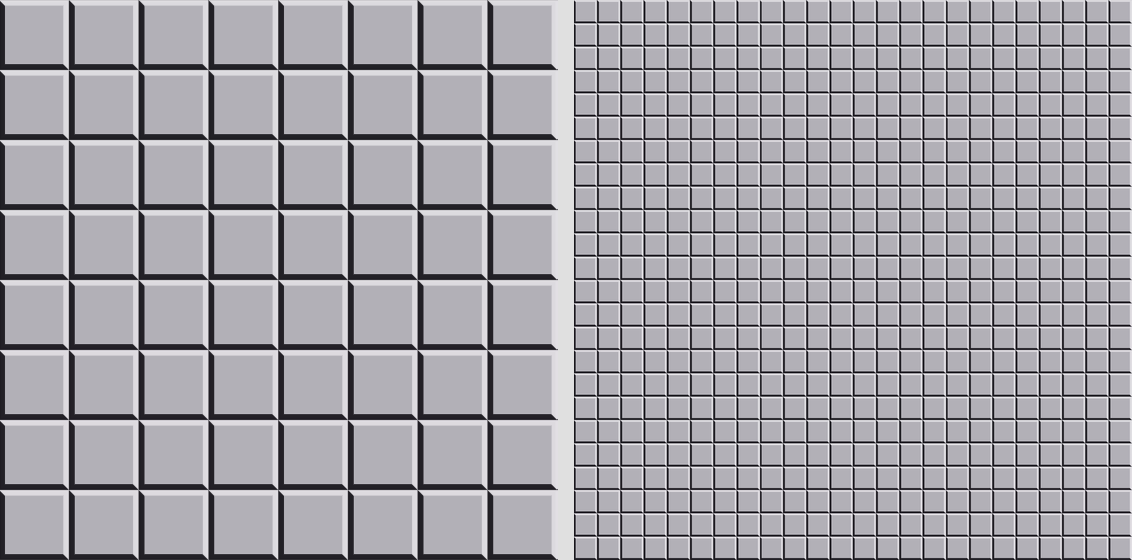
Left, the tile; right, the same tile 3 across and 3 down.
A Shadertoy shader for this pattern:

```glsl
const float TILES = 8.0;
const float TAU = 6.2831853;
const float DARK_WIDTH = 0.084;
const float LIGHT_WIDTH = 0.080;
const float COLUMN_SHIFT = 0.012;
const vec3 FACE = vec3(0.697, 0.690, 0.718);
const vec3 LIGHT = vec3(0.862, 0.858, 0.873);
const vec3 DARK = vec3(0.132, 0.128, 0.148);
const vec3 WARM_TINT = vec3(0.004, -0.004, 0.002);

// Distance from the nearest side of a unit cell, with p centred on it
float insetDistance(vec2 p) {
    return 0.5 - max(abs(p.x), abs(p.y));
}

// Distance into the flat face, past the bevels
float faceDistance(vec2 p) {
    vec2 fromDark = p + 0.5 - DARK_WIDTH;
    vec2 fromLight = 0.5 - LIGHT_WIDTH - p;
    vec2 nearest = min(fromDark, fromLight);
    return min(nearest.x, nearest.y);
}

// 1 on the top and right bevels, 0 on the left and bottom ones
float bevelLight(vec2 p, float inset, float blur) {
    float lit = smoothstep(-blur, blur, (p.x + p.y) * 0.7071);
    // Neighbouring bevels always have the opposite shade
    float border = 0.5 * (1.0 - smoothstep(0.0, blur, inset));
    return mix(lit, 1.0 - lit, border);
}

// Bevels are stronger in contrast along their outer side
float outerEdge(float inset) {
    return 1.0 - smoothstep(0.01, 0.04, inset);
}

// Faint bright rim where the face meets the dark bevels
float faceRim(vec2 p, float depth, float blur) {
    float band = 1.0 - smoothstep(0.0, 0.016 + blur, depth);
    return band * (1.0 - smoothstep(-blur, blur, p.x + p.y));
}

vec3 bevelledTile(vec2 p, float warmth, float blur) {
    float inset = insetDistance(p);
    float depth = faceDistance(p);
    float lit = bevelLight(p, inset, blur);
    vec3 bevel = mix(DARK, LIGHT, lit) + WARM_TINT * warmth;
    bevel += 0.02 * (2.0 * lit - 1.0) * outerEdge(inset);
    vec3 face = FACE + 0.04 * faceRim(p, depth, blur);
    return mix(bevel, face, smoothstep(-blur, blur, depth));
}

void mainImage(out vec4 fragColor, in vec2 fragCoord) {
    vec2 uv = fragCoord / iResolution.xy;
    float blur = 0.7 * TILES / min(iResolution.x, iResolution.y);

    // The last light bevel runs on to the edge, where the first dark one follows
    vec2 grid = uv * TILES + vec2(COLUMN_SHIFT, 0.0);
    grid.x = min(grid.x, TILES - blur);

    // Bevels turn slightly warm in the lower rows
    float warmth = 0.5 + 0.5 * cos(TAU * (uv.y - 0.28));
    fragColor = vec4(bevelledTile(fract(grid) - 0.5, warmth, blur), 1.0);
}
```
